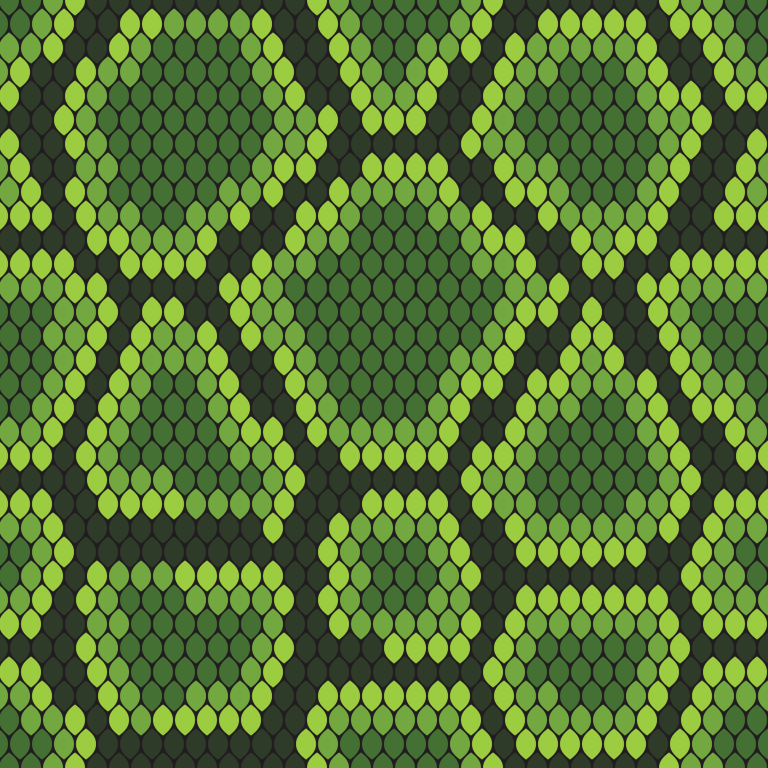
Reproduce this pattern procedurally as a WebGL 2 fragment shader.

```glsl
#version 300 es
precision highp float;
// Reptile skin: staggered rows of lens-shaped scales over a dark ground.
// Each scale takes one flat colour from the depth of its centre inside a
// wrapping, weighted Voronoi patch: dark seam, bright rim, mid ring, core.

uniform vec2 u_resolution;
out vec4 fragColor;

// Patch seeds: position, and a weight that grows or shrinks the patch.
const int PATCH_COUNT = 13;
const vec3 PATCHES[PATCH_COUNT] = vec3[PATCH_COUNT](
  vec3(0.247, 0.857, 0.008), vec3(0.247, 0.405, 0.0), vec3(0.234, 0.167, 0.005),
  vec3(0.509, 0.018, -0.003), vec3(0.501, 0.577, 0.014), vec3(0.534, 0.224, -0.007),
  vec3(0.771, 0.861, -0.005), vec3(0.764, 0.378, 0.003), vec3(0.771, 0.145, 0.0),
  vec3(0.996, 0.034, 0.0), vec3(0.004, 0.783, -0.029), vec3(0.997, 0.513, -0.007),
  vec3(0.986, 0.251, -0.008));

// Shortest offset on a canvas that wraps at both edges.
vec2 wrapOffset(vec2 d) {
  return fract(d + 0.5) - 0.5;
}

// Distance from p to the nearest seam between patches.
float patchDepth(vec2 p) {
  int owner = 0;
  float ownerPower = 1e3;
  vec2 ownerOffset = vec2(0.0);
  for (int i = 0; i < PATCH_COUNT; i++) {
    vec2 offset = wrapOffset(p - PATCHES[i].xy);
    float power = dot(offset, offset) - PATCHES[i].z;
    if (power < ownerPower) {
      owner = i;
      ownerPower = power;
      ownerOffset = offset;
    }
  }
  float depth = 1.0;
  for (int i = 0; i < PATCH_COUNT; i++) {
    if (i == owner) continue;
    vec2 offset = wrapOffset(p - PATCHES[i].xy);
    float power = dot(offset, offset) - PATCHES[i].z;
    depth = min(depth, (power - ownerPower) / (2.0 * distance(offset, ownerOffset)));
  }
  return depth;
}

// Approximate signed distance to a lens with bulging sides and pointed ends.
float scaleDistance(vec2 p) {
  const vec2 halfSize = vec2(0.013, 0.0202);
  float t = abs(p.y) / halfSize.y;
  float slope = 2.2 * pow(t, 1.2) * halfSize.x / halfSize.y;
  return (abs(p.x) - halfSize.x * (1.0 - pow(t, 2.2))) / sqrt(1.0 + slope * slope);
}

vec3 scaleColor(float depth) {
  if (depth < 0.022) return vec3(0.18, 0.23, 0.16); // seam
  if (depth < 0.047) return vec3(0.61, 0.80, 0.25); // rim
  if (depth < 0.077) return vec3(0.45, 0.66, 0.25); // ring
  return vec3(0.27, 0.44, 0.20);                    // core
}

void main() {
  vec2 uv = gl_FragCoord.xy / u_resolution;
  const vec2 scaleCount = vec2(34.91, 32.0);
  vec2 grid = uv * scaleCount;

  // Tall scales interlock, so test the rows just below and above.
  float nearest = 1.0;
  vec2 center = vec2(0.0);
  for (int i = 0; i < 2; i++) {
    float row = floor(grid.y) + float(i);
    float shift = 0.41 + 0.5 * mod(row, 2.0);
    vec2 candidate = vec2(floor(grid.x - shift + 0.5) + shift, row) / scaleCount;
    float d = scaleDistance(uv - candidate);
    if (d < nearest) {
      nearest = d;
      center = candidate;
    }
  }

  // Flat scale over the ground, with a one-pixel soft edge.
  float pixel = 1.0 / min(u_resolution.x, u_resolution.y);
  float cover = 1.0 - smoothstep(-0.7 * pixel, 0.7 * pixel, nearest);
  vec3 ground = vec3(0.13, 0.11, 0.12);
  fragColor = vec4(mix(ground, scaleColor(patchDepth(center)), cover), 1.0);
}
```
